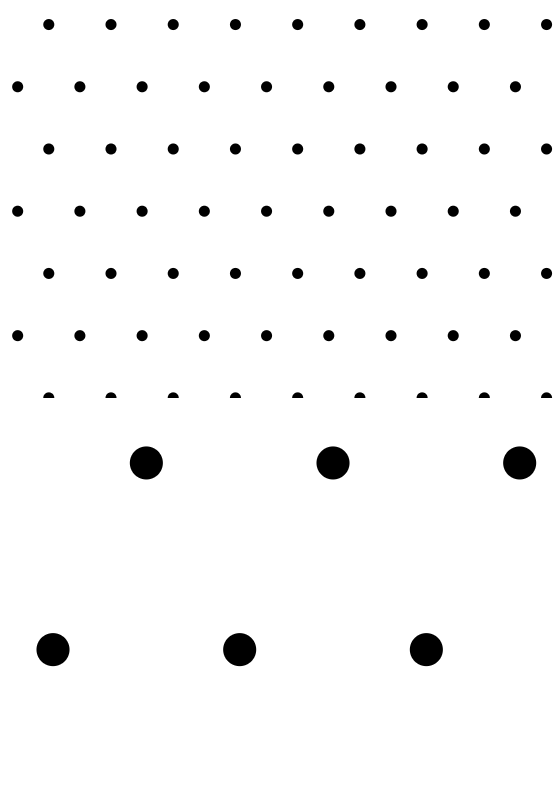
Top, the full canvas; bottom, a detail of the centre.
A WebGL 2 fragment shader for this pattern:

```glsl
#version 300 es
precision highp float;
// Staggered polka dots: small black discs on white, nine to a canvas width.
// The plane is split into square cells, every other row slides by half a cell,
// and each cell draws one disc from its distance function.

#define COLUMNS 9.0          // repeats across the canvas width
#define DOT_RADIUS 0.0885    // in cells
#define ROW_SHIFT 0.5        // slide of the odd rows, in cells
#define ORIGIN vec2(0.784, 0.002) // centre of the first dot, in cells
#define PAPER vec3(1.0)
#define INK vec3(0.0)

uniform vec2 u_resolution;
out vec4 fragColor;

// Signed distance to the nearest dot, with p in cells.
float staggeredDots(vec2 p) {
    float row = floor(p.y + 0.5);
    p.x += ROW_SHIFT * mod(row, 2.0);
    vec2 local = fract(p + 0.5) - 0.5;
    return length(local) - DOT_RADIUS;
}

void main() {
    // Cell units: one cell is the canvas width over COLUMNS
    float pixel = COLUMNS / u_resolution.x;
    vec2 p = gl_FragCoord.xy * pixel - ORIGIN;

    // Edge smoothed over about one pixel
    float coverage = clamp(0.5 - staggeredDots(p) / pixel, 0.0, 1.0);
    fragColor = vec4(mix(PAPER, INK, coverage), 1.0);
}
```
